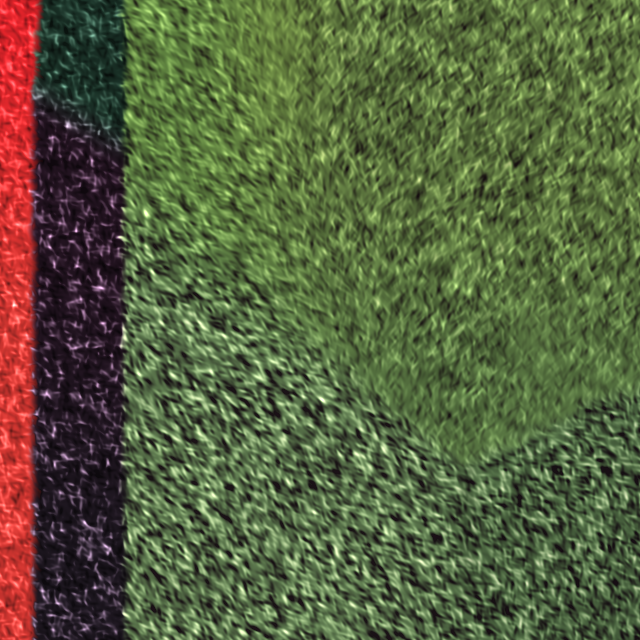
A Shadertoy shader for this texture:

```glsl
// Painted artificial turf: red and dark stripes beside two wedge-shaped lays of green blades.
#define CELL 0.012
#define BLADE_LENGTH 0.0052
#define BLADE_WIDTH 0.0018
#define RED_EDGE 0.052
#define DARK_EDGE 0.195
#define SEAM vec2(0.725, 0.275)
#define LEFT_SLOPE -0.75
#define RIGHT_SLOPE 0.44

vec3 hash3(vec2 p) {
    vec3 q = vec3(dot(p, vec2(127.1, 311.7)), dot(p, vec2(269.5, 183.3)), dot(p, vec2(419.2, 371.9)));
    return fract(sin(q) * 43758.545);
}

float valueNoise(vec2 p) {
    vec2 i = floor(p), f = fract(p);
    f = f * f * (3.0 - 2.0 * f);
    vec2 e = vec2(0.0, 1.0);
    return mix(mix(hash3(i).x, hash3(i + e.yx).x, f.x),
               mix(hash3(i + e.xy).x, hash3(i + e.yy).x, f.x), f.y);
}

// Signed sum of scattered, elongated soft blades around a given direction
float bladeField(vec2 p, float angle, float spread) {
    vec2 cell = floor(p / CELL);
    float sum = 0.0;
    for (int y = -1; y <= 1; y++)
    for (int x = -1; x <= 1; x++)
    for (int k = 0; k < 4; k++) {
        vec2 id = cell + vec2(x, y);
        vec3 h = hash3(id + float(k) * 57.3);
        vec2 d = p - (id + h.xy) * CELL;
        float a = angle + spread * (fract(h.z * 17.0 + h.x * 5.0) - 0.5);
        vec2 dir = vec2(cos(a), sin(a));
        vec2 q = vec2(dot(d, dir), dot(d, vec2(-dir.y, dir.x))) / vec2(BLADE_LENGTH, BLADE_WIDTH);
        sum += (2.0 * h.z - 1.0) * exp(-0.5 * dot(q, q));
    }
    return sum;
}

// Soft elliptical spot
float spot(vec2 p, vec2 centre, vec2 size) {
    vec2 q = (p - centre) / size;
    return exp(-dot(q, q));
}

void mainImage(out vec4 fragColor, in vec2 fragCoord) {
    vec2 p = fragCoord / iResolution.xy;
    float clump = valueNoise(p * 36.0) * 0.5 + valueNoise(p * 75.0 + 9.0) * 0.5 - 0.5;
    float broad = valueNoise(p * 7.0 + 3.0) - 0.5;

    // Regions
    float seamY = SEAM.y + max(LEFT_SLOPE * (p.x - SEAM.x), RIGHT_SLOPE * (p.x - SEAM.x));
    float softness = mix(0.16, 0.022, smoothstep(0.2, 0.72, p.x));
    float above = p.y - seamY + 0.03 * clump;
    float lower = 1.0 - smoothstep(-softness, softness, above);
    float bottomRight = lower * smoothstep(0.60, 0.80, p.x);
    float upright = (1.0 - lower) * smoothstep(0.36, 0.66, p.x + 0.25 * (p.y - 0.6));
    float paint = 1.0 - smoothstep(DARK_EDGE - 0.01, DARK_EDGE + 0.01, p.x);

    // Blade direction and relief
    float angle = mix(-0.78, -1.8, upright) - 0.12 * bottomRight + 0.3 * broad;
    float spread = mix(mix(1.0, 1.6, max(upright, bottomRight)), 2.2, paint);
    float blades = bladeField(p, angle, spread);
    float wobble = 0.005 * blades + 0.008 * clump;

    // Softened areas: the strip above the seam and a few worn patches
    float strip = (1.0 - lower) * exp(-pow(max(above, 0.0) / 0.09, 2.0)) * smoothstep(0.38, 0.65, p.x);
    float worn = spot(p, vec2(0.43, 0.93), vec2(0.06, 0.13)) + spot(p, vec2(0.84, 0.46), vec2(0.06, 0.07));
    worn = clamp(0.9 * worn + 0.75 * strip, 0.0, 1.0);
    float contrast = mix(0.50, 0.92, lower) * (1.0 - 0.55 * worn);

    // Green lays
    vec3 upperGreen = mix(vec3(0.35, 0.48, 0.235), vec3(0.35, 0.445, 0.235), smoothstep(0.25, 0.55, p.x));
    upperGreen += vec3(0.05, 0.05, 0.01) * spot(p, vec2(0.43, 0.95), vec2(0.09, 0.18));
    upperGreen -= vec3(0.035, 0.025, 0.0) * smoothstep(0.75, 0.35, p.y);
    vec3 lowerGreen = mix(vec3(0.34, 0.44, 0.285), vec3(0.275, 0.37, 0.235), bottomRight);
    vec3 green = mix(upperGreen, lowerGreen, lower);
    float rough = upright * (1.0 - worn);
    green *= 1.0 + clump * mix(0.15, 0.62, rough) + 0.06 * broad;
    green *= 1.0 - 0.2 * lower * spot(p, vec2(0.73, 0.20), vec2(0.012, 0.09));
    float shade = contrast * blades;
    shade = shade > 0.0 ? shade / (1.0 + 0.25 * shade) : shade / (1.0 - 0.32 * shade);
    vec3 col = green * max(1.0 + shade, 0.2);
    col += vec3(0.16, 0.05, 0.13) * pow(max(shade, 0.0), 2.0);
    col += vec3(0.035, -0.02, 0.03) * max(-shade, 0.0);

    // Dark stripe, with a deep green patch at its top
    float patchY = 0.858 - 0.62 * (p.x - RED_EDGE);
    float greenPatch = smoothstep(-0.045, 0.045, p.y - patchY + wobble);
    vec3 darkBase = mix(vec3(0.115, 0.09, 0.125), vec3(0.135, 0.075, 0.125), smoothstep(0.1, 0.6, p.y));
    darkBase = mix(darkBase, vec3(0.10, 0.19, 0.15), greenPatch);
    float glint = max(blades + 0.5 * clump, 0.0);
    vec3 dark = darkBase * (1.0 + 0.45 * max(blades, -1.2) + 0.5 * clump);
    float shine = 0.55 * glint + 0.35 * glint * glint;
    dark += mix(vec3(0.34, 0.285, 0.34), vec3(0.13, 0.15, 0.14), greenPatch) * shine;
    float darkMask = 1.0 - smoothstep(-0.008, 0.008, p.x - DARK_EDGE + wobble);
    col = mix(col, dark, darkMask);

    // Red stripe
    vec3 redBase = mix(vec3(0.82, 0.21, 0.19), vec3(0.89, 0.14, 0.165), smoothstep(0.45, 1.0, p.y));
    vec3 red = redBase * (1.0 + 0.27 * blades + 0.2 * clump);
    red += vec3(0.10, 0.20, 0.20) * shine;
    float redEdge = RED_EDGE + 0.009 * smoothstep(0.82, 0.98, p.y);
    float redMask = 1.0 - smoothstep(-0.008, 0.008, p.x - redEdge + wobble);
    col = mix(col, red, redMask);

    fragColor = vec4(clamp(col, 0.0, 1.0), 1.0);
}
```
